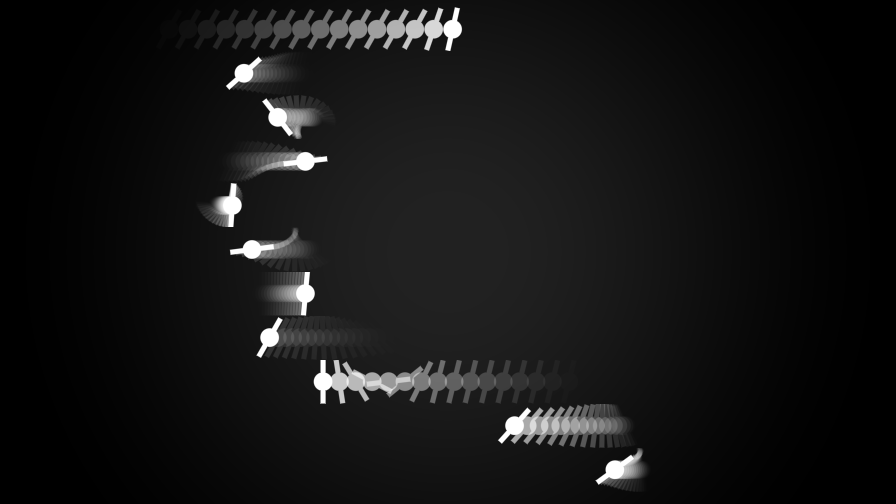
A Shadertoy shader for this background:

```glsl
const int ROWS = 11;
const int ECHOES = 16;
const float TOP_ROW = 0.942;
const float ROW_STEP = 0.0874;
const float DISC_RADIUS = 0.0185;
const vec2 ARM_HALF_SIZE = vec2(0.0435, 0.0051);
const float FADE_POWER = 1.5;
const float VIGNETTE_INNER = 0.05;
const float VIGNETTE_OUTER = 0.9;
const vec3 GLOW_CENTRE = vec3(0.13);
const vec3 MARK_COLOUR = vec3(1.0);

// Per row: head x, head angle, trail travel, trail sweep
const vec4 MOTION[ROWS] = vec4[ROWS](
    vec4(0.898, 1.35, -0.600, -0.30),
    vec4(0.484, 0.73, 0.127, 0.60),
    vec4(0.551, 2.23, 0.074, -2.60),
    vec4(0.606, 0.12, -0.160, 1.00),
    vec4(0.461, 1.50, -0.032, -1.60),
    vec4(0.500, 0.13, 0.120, 2.40),
    vec4(0.606, 1.48, -0.093, 0.09),
    vec4(0.535, 1.05, 0.243, 1.40),
    vec4(0.641, 1.57, 0.520, 2.90),
    vec4(1.021, 0.84, 0.222, 1.20),
    vec4(1.220, 0.63, 0.055, 1.10)
);

// Per row: trail opacity, travel easing, time at which turning ends
const vec3 TRAIL[ROWS] = vec3[ROWS](
    vec3(0.92, 1.0, 0.15),
    vec3(0.14, 1.0, 0.80),
    vec3(0.24, 2.0, 1.00),
    vec3(0.25, 1.2, 0.70),
    vec3(0.32, 1.0, 1.00),
    vec3(0.20, 1.5, 1.00),
    vec3(0.24, 1.0, 1.00),
    vec3(0.14, 1.0, 1.00),
    vec3(0.85, 1.0, 0.45),
    vec3(0.70, 1.85, 1.00),
    vec3(0.25, 1.5, 1.00)
);

float boxDistance(vec2 p, vec2 halfSize) {
    vec2 d = abs(p) - halfSize;
    return length(max(d, 0.0)) + min(max(d.x, d.y), 0.0);
}

// Disc with a bar through its centre
float markDistance(vec2 p, float angle) {
    float c = cos(angle), s = sin(angle);
    vec2 q = vec2(c * p.x + s * p.y, c * p.y - s * p.x);
    return min(length(p) - DISC_RADIUS, boxDistance(q, ARM_HALF_SIZE));
}

void mainImage(out vec4 fragColor, in vec2 fragCoord) {
    vec2 p = fragCoord / iResolution.y;
    vec2 centre = 0.5 * iResolution.xy / iResolution.y;
    float edge = 0.75 / iResolution.y;

    // Dark backdrop with a soft central glow
    float vignette = 1.0 - smoothstep(VIGNETTE_INNER, VIGNETTE_OUTER, length(p - centre));
    vec3 colour = GLOW_CENTRE * vignette;

    // Marks stay inside their row, so only the nearest row is drawn
    int row = clamp(int(floor((TOP_ROW - p.y) / ROW_STEP + 0.5)), 0, ROWS - 1);
    vec4 motion = MOTION[row];
    vec3 trail = TRAIL[row];
    float rowY = TOP_ROW - float(row) * ROW_STEP;

    // Oldest echo first, solid head last
    for (int i = ECHOES - 1; i >= 0; i--) {
        float age = float(i) / float(ECHOES);
        float travel = motion.z * (1.0 - pow(1.0 - age, trail.y));
        float angle = motion.y + motion.w * smoothstep(0.0, trail.z, age);
        float d = markDistance(p - vec2(motion.x + travel, rowY), angle);
        float opacity = i == 0 ? 1.0 : trail.x * pow(1.0 - age, FADE_POWER);
        float cover = 1.0 - smoothstep(-edge, edge, d);
        colour = mix(colour, MARK_COLOUR, cover * opacity);
    }

    fragColor = vec4(colour, 1.0);
}
```
